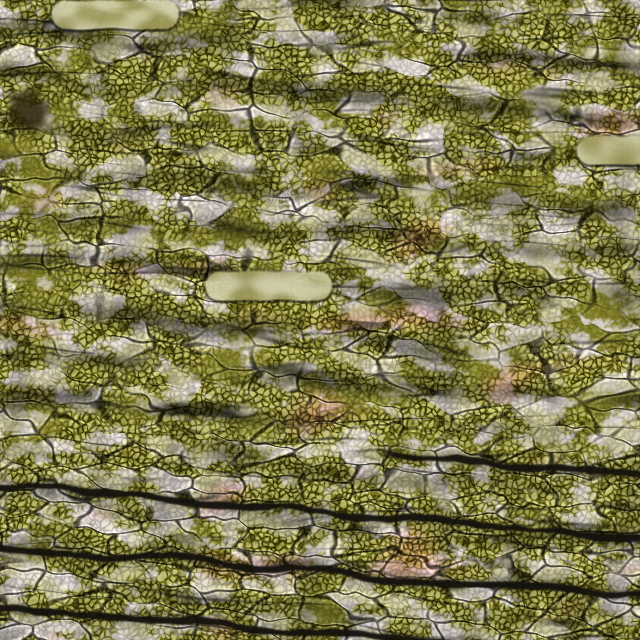
Reproduce this texture procedurally as a three.js fragment shader.

```glsl
// Plant tissue under a microscope: green grains, pale cells, thin walls and dark sloping cracks.
varying vec2 vUv;

vec2 hash2(vec2 p) {
  p = vec2(dot(p, vec2(127.1, 311.7)), dot(p, vec2(269.5, 183.3)));
  return fract(sin(p) * 43758.5);
}

float corner(vec2 cell, vec2 offset, vec2 f) {
  return dot(hash2(cell + offset) * 2.0 - 1.0, f - offset);
}

// Gradient noise, roughly -0.7 to 0.7
float noise(vec2 p) {
  vec2 i = floor(p), f = fract(p);
  vec2 u = f * f * f * (f * (f * 6.0 - 15.0) + 10.0);
  return mix(mix(corner(i, vec2(0.0), f), corner(i, vec2(1.0, 0.0), f), u.x),
             mix(corner(i, vec2(0.0, 1.0), f), corner(i, vec2(1.0), f), u.x), u.y);
}

float fbm(vec2 p) {
  return noise(p) + 0.5 * noise(p * 2.1 + 7.3) + 0.3 * noise(p * 4.3 + 3.1);
}

// Nearest distance, gap to the second nearest (0 on borders), random id
vec3 voronoi(vec2 p, float jitter) {
  vec2 base = floor(p);
  float near = 8.0, second = 8.0, id = 0.0;
  for (int y = -1; y <= 1; y++) {
    for (int x = -1; x <= 1; x++) {
      vec2 cell = base + vec2(float(x), float(y));
      vec2 h = hash2(cell);
      float d = length(cell + 0.5 + (h - 0.5) * jitter - p);
      if (d < near) { second = near; near = d; id = h.x; }
      else second = min(second, d);
    }
  }
  return vec3(near, second - near, id);
}

void main() {
  vec2 p = vUv;

  // Tissue frame: rows slope down to the right and waver
  vec2 q = vec2(p.x, p.y + 0.07 * p.x + 0.012 * noise(p * vec2(6.0, 4.0)));
  float lower = smoothstep(0.38, 0.2, p.y);
  float focus = smoothstep(-0.45, 0.15, noise(p * vec2(9.0, 15.0) + 31.0) + 0.2 * lower);

  // Elongated cells in staggered rows
  vec2 brick = q * vec2(13.0, 29.0) + 0.25 * noise(q * 30.0);
  brick.x += 0.5 * mod(floor(brick.y), 2.0);
  vec3 cell = voronoi(q * vec2(13.0, 29.0) + 0.3 * noise(q * 32.0), 0.8);

  // Pale cell sap, from warm cream to cool lavender
  float tint = noise(q * vec2(17.0, 26.0) + 11.0);
  vec3 pale = mix(vec3(0.77, 0.75, 0.57), vec3(0.87, 0.84, 0.82), smoothstep(-0.3, 0.25, tint));

  // Chloroplast grains: bright centres with dark outlines
  vec3 grain = voronoi(p * 105.0 + 0.8 * noise(p * 60.0), 0.95);
  float fine = noise(p * vec2(150.0, 185.0));
  float light = smoothstep(0.02, 0.55, grain.y) * 0.75 + 0.35 * grain.z + 0.55 * fine - 0.02;
  light = mix(0.47, light, 0.25 + 0.75 * focus);
  vec3 green = mix(vec3(0.21, 0.20, 0.03), vec3(0.50, 0.49, 0.15), smoothstep(0.0, 0.5, light));
  green = mix(green, vec3(0.77, 0.76, 0.45), smoothstep(0.45, 1.0, light));

  // Clumps of grains partly fill the cells
  float clump = fbm(q * vec2(17.0, 25.0)) + (cell.z - 0.5) * 0.4 + 0.09 + 0.25 * fine;
  vec3 color = mix(pale * (0.84 + 0.26 * light), green, smoothstep(-0.18, 0.18, clump));

  // Brownish rose stains
  float stain = smoothstep(0.15, 0.5, noise(p * vec2(7.0, 13.0) + 53.0));
  color = mix(color, color * vec3(1.02, 0.88, 0.85) + vec3(0.03, 0.0, 0.05), stain);

  // Blurred shadow bands from deeper rows, with faint upright ones
  float row = 0.5 + 0.5 * cos(6.2832 * (q.y * 13.5 + 0.6 * noise(q * vec2(4.0, 7.0))));
  float patches = smoothstep(-0.35, 0.3, noise(q * vec2(7.0, 15.0) + 19.0));
  float upright = smoothstep(0.0, 0.5, noise(q * vec2(18.0, 5.0) + 71.0));
  color *= 1.0 - (0.48 - 0.22 * lower) * row * row * patches;
  color *= 1.0 - 0.2 * upright;

  // Cell walls with a bright fringe, and long thin fibres
  float present = smoothstep(-0.25, 0.25, noise(q * vec2(11.0, 19.0) + 43.0) + 0.25 * lower);
  float wall = smoothstep(0.1, 0.02, cell.y);
  float fringe = smoothstep(0.06, 0.13, cell.y) * smoothstep(0.25, 0.14, cell.y);
  color += 0.13 * fringe * present;
  color *= 1.0 - 0.6 * wall * present;
  float fibre = smoothstep(0.07, 0.0, abs(noise(q * vec2(3.5, 34.0) + 87.0)));
  color *= 1.0 - 0.5 * fibre * smoothstep(-0.15, 0.3, noise(q * vec2(8.0, 30.0) + 5.0));

  // Pale, smooth oblong cells
  for (int i = 0; i < 3; i++) {
    float n = float(i);
    vec2 r = p - vec2(mod(0.42 + 0.58 * n, 1.4), 0.553 + 0.212 * n);
    r.y += 0.004 * noise(p * 20.0);
    float d = length(vec2(max(abs(r.x) - 0.077, 0.0), r.y)) - 0.023;
    vec3 sap = mix(vec3(0.62, 0.60, 0.36), vec3(0.82, 0.81, 0.66),
                   smoothstep(-0.35, 0.3, noise(p * vec2(22.0, 30.0)) + 6.0 * r.y));
    color = mix(color, sap, 0.92 * smoothstep(0.003, -0.004, d));
    color *= 1.0 - (0.35 - 9.0 * r.y) * smoothstep(0.004, 0.0, abs(d - 0.001));
  }

  // Dark brown droplet near the left edge
  float drop = length((p - vec2(0.045, 0.828)) * vec2(1.0, 0.9)) + 0.014 * noise(p * 35.0);
  color = mix(color, vec3(0.17, 0.13, 0.03), 0.85 * smoothstep(0.043, 0.016, drop));

  // Black cracks between the lower layers; the topmost starts midway
  for (int i = 0; i < 4; i++) {
    float n = float(i);
    float y = 0.335 - 0.095 * n - 0.076 * p.x;
    y += 0.017 * noise(vec2(p.x * 8.0, n * 5.3)) + 0.005 * noise(vec2(p.x * 27.0, n * 3.7));
    float d = abs(p.y - y);
    float width = 0.0055 + 0.004 * noise(vec2(p.x * 22.0, n * 7.3 + 0.4));
    float start = i == 0 ? smoothstep(0.58, 0.62, p.x) : 1.0;
    color *= 1.0 - 0.35 * start * exp(-d * 95.0);
    color = mix(color, vec3(0.08, 0.07, 0.05), 0.95 * start * smoothstep(width + 0.002, width - 0.003, d));
  }

  gl_FragColor = vec4(clamp(color, 0.0, 1.0), 1.0);
}
```
